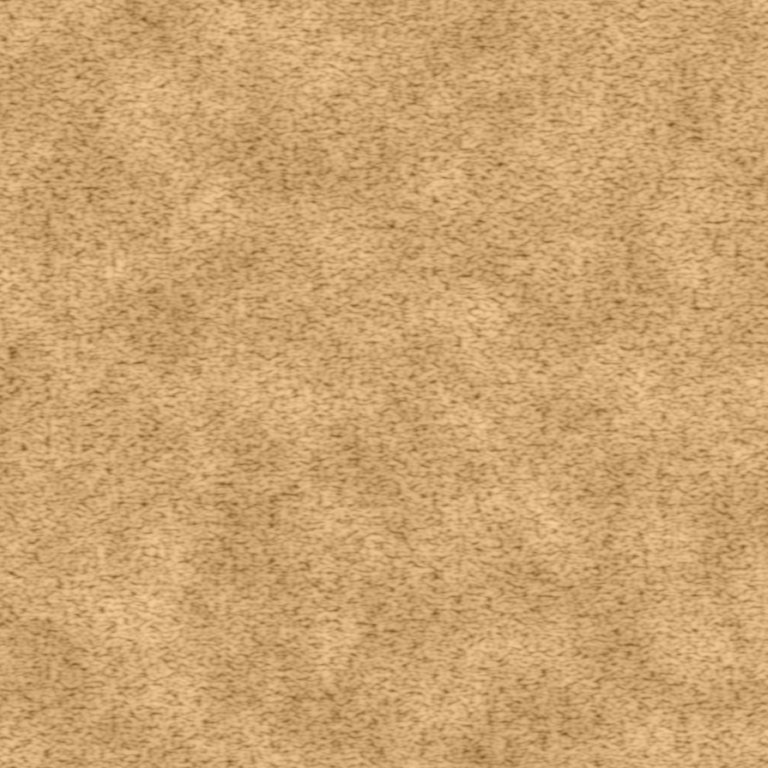
This texture is drawn by a three.js fragment shader. Its source:

```glsl
varying vec2 vUv;

// Random unit vector for a lattice point
vec2 gradientAt(vec2 cell) {
  vec3 h = fract(vec3(cell.xyx) * vec3(0.1031, 0.1030, 0.0973));
  h += dot(h, h.yzx + 33.33);
  float angle = 6.28318 * fract((h.x + h.y) * h.z);
  return vec2(cos(angle), sin(angle));
}

float gradientNoise(vec2 p) {
  vec2 cell = floor(p);
  vec2 f = p - cell;
  vec2 blend = f * f * f * (f * (f * 6.0 - 15.0) + 10.0);
  float bottomLeft = dot(gradientAt(cell), f);
  float bottomRight = dot(gradientAt(cell + vec2(1.0, 0.0)), f - vec2(1.0, 0.0));
  float topLeft = dot(gradientAt(cell + vec2(0.0, 1.0)), f - vec2(0.0, 1.0));
  float topRight = dot(gradientAt(cell + 1.0), f - 1.0);
  return mix(mix(bottomLeft, bottomRight, blend.x),
             mix(topLeft, topRight, blend.x), blend.y);
}

// Cloudy patches with ragged edges, nearly as wide as tall
float blotches(vec2 p) {
  float sum = 0.0;
  float amplitude = 1.0;
  for (int i = 0; i < 5; i++) {
    sum += amplitude * gradientNoise(p);
    p = mat2(0.8, 0.6, -0.6, 0.8) * p * 2.0 + 17.3;
    amplitude *= 0.72;
  }
  return sum;
}

// Short broken fibres lying across, slightly bent
float fibres(vec2 p) {
  p.y += 0.003 * gradientNoise(p * 31.0 + 5.7);
  float clumps = gradientNoise(p * vec2(38.0, 83.0) + 12.9);
  float coarse = gradientNoise(p * vec2(71.0, 158.0) + 41.2);
  float fine = gradientNoise(p * vec2(127.0, 229.0) + 83.6);
  return 0.45 * clumps + 0.9 * coarse + 0.95 * fine;
}

void main() {
  float patchTone = blotches(vUv * 7.0 + 3.1);
  float grain = fibres(vUv);

  // Dark fibres stand out more than light ones
  grain += 0.05 - 0.5 * grain * grain;

  vec3 kraft = vec3(0.798, 0.641, 0.441);
  float tone = 0.083 * patchTone + 0.165 * grain;
  gl_FragColor = vec4(kraft + tone * vec3(1.0, 1.0, 0.98), 1.0);
}
```
